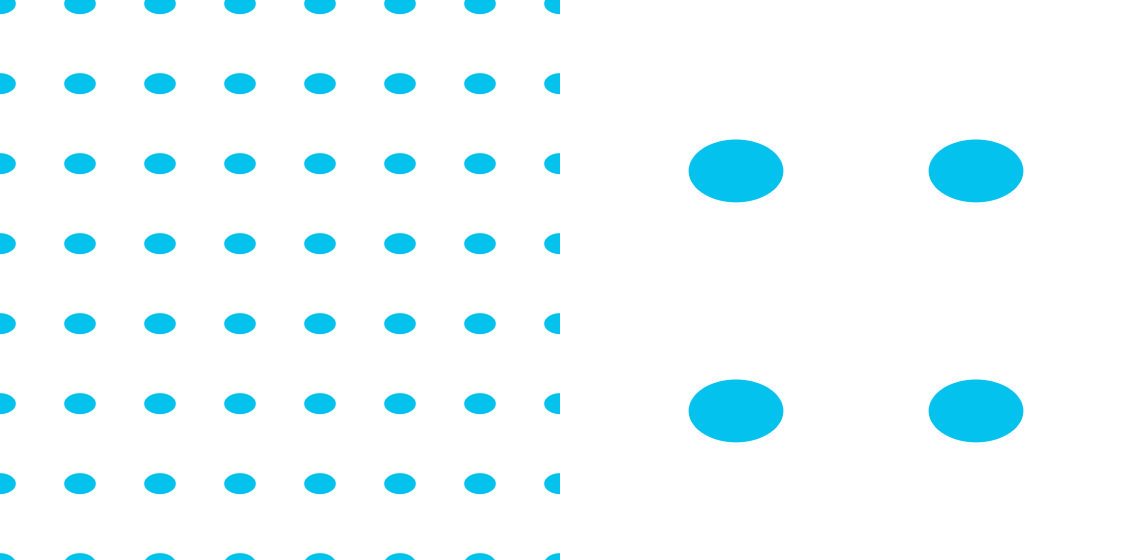
Left, the full canvas; right, a detail of the centre.
Give the GLSL for this pattern, as a Shadertoy shader.

```glsl
const float REPEATS = 7.0;                    // dots across and down
const vec2 DOT_RADII = vec2(0.0282, 0.0187);  // half width and half height
const vec2 GRID_OFFSET = vec2(0.0, -0.0065);  // centre of the first dot
const vec3 PAPER_COLOR = vec3(1.0);
const vec3 DOT_COLOR = vec3(0.01, 0.76, 0.93);

// Approximate signed distance to an axis-aligned ellipse
float ellipseDistance(vec2 p, vec2 radii) {
    float k = length(p / radii);
    float slope = length(p / (radii * radii));
    return k * (k - 1.0) / max(slope, 1e-4);
}

// Position relative to the nearest dot centre
vec2 repeatCell(vec2 uv) {
    return (fract((uv - GRID_OFFSET) * REPEATS + 0.5) - 0.5) / REPEATS;
}

void mainImage(out vec4 fragColor, in vec2 fragCoord) {
    vec2 uv = fragCoord / iResolution.xy;
    float pixel = 1.0 / min(iResolution.x, iResolution.y);

    // Dot coverage with an edge one pixel wide
    float edge = ellipseDistance(repeatCell(uv), DOT_RADII);
    float coverage = clamp(0.5 - edge / pixel, 0.0, 1.0);

    fragColor = vec4(mix(PAPER_COLOR, DOT_COLOR, coverage), 1.0);
}
```
